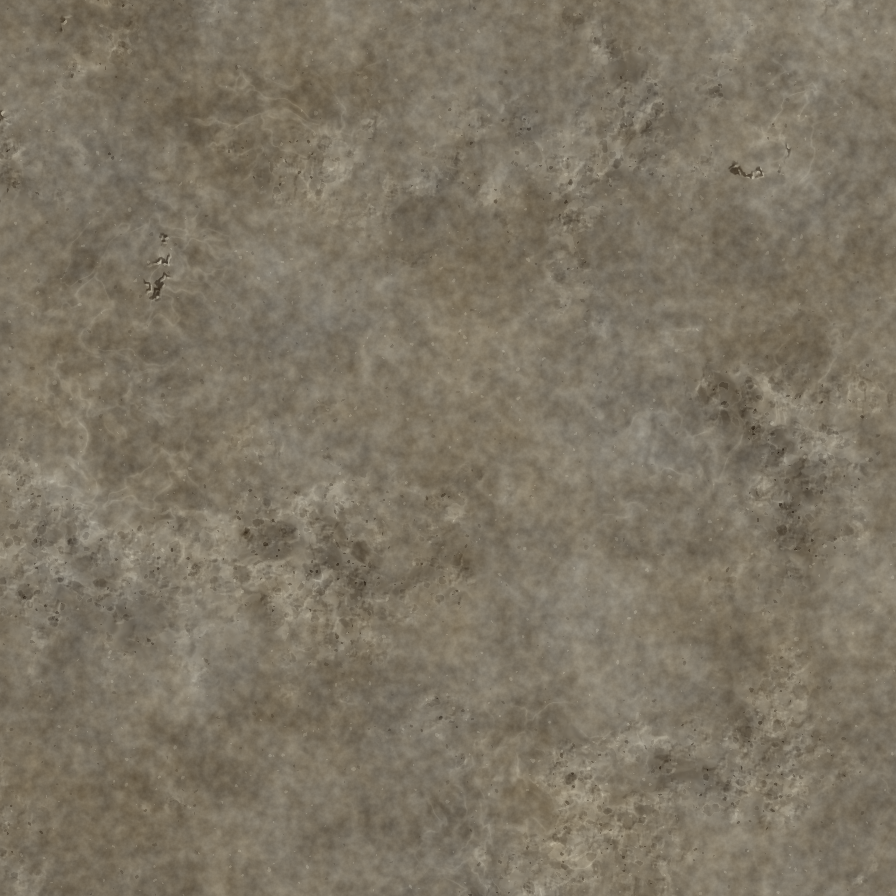
Reproduce this texture procedurally as a three.js fragment shader.

```glsl
#define BASE_COLOR vec3(0.493, 0.458, 0.393)
#define CLOUD_SCALE 3.9
#define CLOUD_CONTRAST 0.088
#define MOTTLE_SCALE 19.0
#define MOTTLE_CONTRAST 0.062
#define GRAIN_SCALE 72.0
#define GRAIN_CONTRAST 0.08
#define WEAR_SCALE 4.0
#define STAIN_DEPTH 0.07
#define CRUST_LIFT 0.06
#define PIT_DEPTH 0.15
#define HUE_DRIFT 0.022

varying vec2 vUv;

vec2 hash2(vec2 p) {
  vec3 q = fract(p.xyx * vec3(0.1031, 0.1030, 0.0973));
  q += dot(q, q.yzx + 33.33);
  return fract((q.xx + q.yz) * q.zy);
}

float cornerSlope(vec2 cell, vec2 offset) {
  float angle = 6.2832 * hash2(cell).x;
  return dot(vec2(cos(angle), sin(angle)), offset);
}

float gradientNoise(vec2 p) {
  vec2 i = floor(p);
  vec2 f = p - i;
  vec2 u = f * f * f * (f * (f * 6.0 - 15.0) + 10.0);
  vec2 e = vec2(1.0, 0.0);
  float low = mix(cornerSlope(i, f), cornerSlope(i + e, f - e), u.x);
  float high = mix(cornerSlope(i + e.yx, f - e.yx), cornerSlope(i + 1.0, f - 1.0), u.x);
  return mix(low, high, u.y);
}

float fbm(vec2 p) {
  float sum = 0.0;
  float gain = 1.0;
  for (int i = 0; i < 4; i++) {
    sum += gain * gradientNoise(p);
    p = mat2(1.6, 1.2, -1.2, 1.6) * p + 7.3;
    gain *= 0.58;
  }
  return sum;
}

// Scattered round marks: x is the filled inside, y the rim
vec2 spots(vec2 p, float density, float maxRadius) {
  vec2 cell = floor(p);
  vec2 marks = vec2(0.0);
  for (int y = -1; y <= 1; y++) {
    for (int x = -1; x <= 1; x++) {
      vec2 id = cell + vec2(float(x), float(y));
      vec2 trait = hash2(id + 51.7);
      float radius = maxRadius * mix(0.35, 1.0, trait.y * trait.y);
      float d = length(p - id - hash2(id)) / radius;
      float fill = 1.0 - smoothstep(0.6, 1.0, d);
      float rim = smoothstep(0.6, 0.95, d) * (1.0 - smoothstep(0.95, 1.35, d));
      marks = max(marks, vec2(fill, rim) * step(trait.x, density));
    }
  }
  return marks;
}

// Raised flakes of the worn crust
float flakeHeight(vec2 p) {
  return smoothstep(0.05, 0.35, fbm(p * 46.0 + 63.0));
}

// Rare short crevices
float rift(vec2 p, vec2 warp) {
  float zone = spots(p * 6.5 + warp * 0.5 + 23.0, 0.16, 0.24).x;
  float crease = abs(fbm(p * 32.0 + 11.0));
  return zone * (1.0 - smoothstep(0.04, 0.18, crease));
}

void main() {
  vec2 p = vUv;
  vec2 warp = vec2(fbm(p * 7.0 + 3.0), fbm(p * 7.0 + 37.0));
  vec2 fray = vec2(fbm(p * 60.0), fbm(p * 60.0 + 29.0));
  vec2 lightStep = vec2(-0.001, 0.0012);

  // Soft clouds, mottling and fine grain
  float mottle = fbm(p * MOTTLE_SCALE + 0.6 * warp);
  float grain = fbm(p * GRAIN_SCALE + 13.0);
  float tone = CLOUD_CONTRAST * fbm(p * CLOUD_SCALE + 0.35 * warp + 5.0);
  tone += MOTTLE_CONTRAST * mottle + GRAIN_CONTRAST * grain;

  // Worn zones with ragged pale crust, dark blots and embossed flakes
  float wear = smoothstep(-0.02, 0.48, fbm(p * WEAR_SCALE + 19.0) + 0.35 * mottle);
  float crust = smoothstep(0.06, 0.2, fbm(p * 15.0 + 0.6 * warp + 41.0) + 0.25 * grain);
  float blot = smoothstep(0.1, 0.45, fbm(p * 12.0 + 0.5 * warp + 71.0) + 0.3 * grain);
  float emboss = flakeHeight(p - lightStep) - flakeHeight(p + lightStep);
  tone += wear * (CRUST_LIFT * crust - 0.11 * blot - 0.07 * emboss);

  // Ringed stains in two sizes
  vec2 stains = spots(p * 34.0 + 0.22 * fray, 0.4, 0.5);
  stains += 0.8 * spots(p * 66.0 + 0.3 * fray + 9.0, 0.32, 0.45);
  tone += wear * (0.03 * stains.y - STAIN_DEPTH * stains.x);

  // Pale broken veins between darker islands
  float veinZone = smoothstep(0.1, 0.45, fbm(p * 2.6 + 91.0));
  float veinField = abs(fbm(p * 15.0 + 0.5 * warp + 57.0));
  float vein = 1.0 - smoothstep(0.0, 0.12, veinField);
  tone += veinZone * (0.05 * vein - 0.03 * smoothstep(0.12, 0.3, veinField));

  // Pits and bright specks
  float pits = spots(p * 92.0 + 0.3 * fray + 17.0, 0.06 + 0.12 * wear, 0.26).x;
  float specks = spots(p * 105.0 + 0.3 * fray + 83.0, 0.09, 0.27).x;
  tone += 0.08 * specks - PIT_DEPTH * pits * (0.4 + 0.6 * wear);

  // Crevices with a lit edge
  float crevice = rift(p, warp);
  float litEdge = max(rift(p + 2.0 * lightStep, warp) - crevice, 0.0);
  tone += 0.16 * litEdge - 0.2 * crevice;

  // Drift between warm brown and cool grey
  float hue = HUE_DRIFT * (fbm(p * 5.0 + 31.0) + 0.6 * fbm(p * 38.0 + 77.0));
  vec3 color = BASE_COLOR + tone * vec3(0.98, 1.0, 0.96) + hue * vec3(0.6, 0.0, -1.0);
  gl_FragColor = vec4(color, 1.0);
}
```
